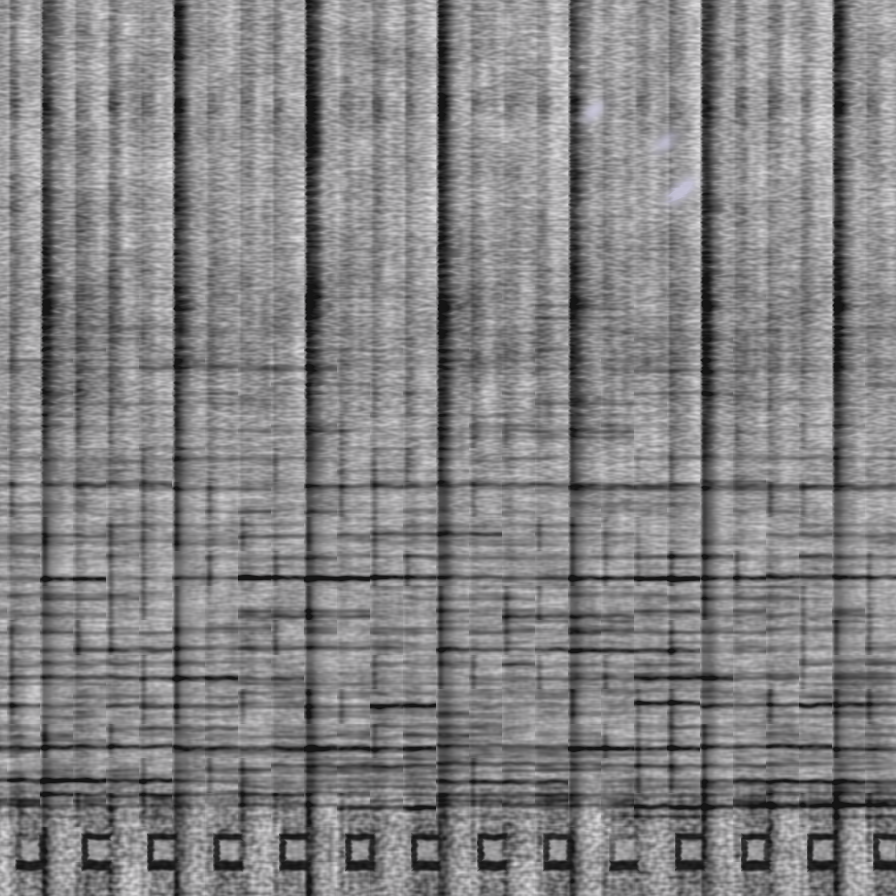
Reproduce this pattern procedurally as a Shadertoy shader.

```glsl
// Grey spectrogram: beat columns above, broken harmonic lines, a row of small boxes below.

const float BEAT = 0.1472;        // distance between dark columns
const float BEAT_START = 0.045;
const float BOX_PITCH = 0.0736;   // two boxes per beat
const float BOX_START = 0.017;
const int LINE_COUNT = 30;

float hash(vec2 p) {
    vec3 q = fract(p.xyx * vec3(0.1031, 0.1030, 0.0973));
    q += dot(q, q.yzx + 33.33);
    return fract((q.x + q.y) * q.z);
}

vec2 gradientAt(vec2 cell) {
    float angle = 6.2832 * hash(cell);
    return vec2(cos(angle), sin(angle));
}

float gradientNoise(vec2 p) {
    vec2 i = floor(p), f = p - i, e = vec2(1, 0);
    vec2 u = f * f * f * (f * (f * 6.0 - 15.0) + 10.0);
    float a = dot(gradientAt(i), f);
    float b = dot(gradientAt(i + e), f - e);
    float c = dot(gradientAt(i + e.yx), f - e.yx);
    float d = dot(gradientAt(i + 1.0), f - 1.0);
    return 1.4 * mix(mix(a, b, u.x), mix(c, d, u.x), u.y);
}

// Quick rise at zero, then a plateau and a slow fall.
float pulse(float d, float rise, float hold, float fall) {
    return smoothstep(0.0, rise, d) * (1.0 - smoothstep(hold, fall, d));
}

float bell(float d, float width) {
    return exp(-d * d / (width * width));
}

// Darkness of one harmonic, broken into notes of a few steps each.
float harmonic(vec2 p, float index, float stepId) {
    float level = 0.1 * pow(1.0654, index);
    float span = 2.0 + floor(4.0 * hash(vec2(index, 7.0)));
    float note = floor((stepId + 3.0 * index) / span);
    float loud = smoothstep(0.15, 0.85, hash(vec2(note + 50.0, index)));
    float shift = (hash(vec2(index, note + 90.0)) - 0.5) * 0.003;
    shift += 0.0015 * gradientNoise(vec2(p.x * 60.0, index * 5.3));
    float strong = step(mod(index, 4.0), 0.5), medium = step(mod(index, 2.0), 0.5);
    float strength = (0.15 + 0.08 * medium + 0.09 * strong) * loud + 0.06 * medium + 0.08 * strong;
    strength *= 0.7 + 0.45 * hash(vec2(stepId + 20.0, index));
    strength *= mix(1.15, 0.5, smoothstep(0.32, 0.6, level));
    return strength * bell(p.y - level - shift, 0.0033);
}

// Short faint dashes in even rows.
float dashes(vec2 p, float rows, float width, float stepId) {
    float row = floor(p.y * rows);
    float span = 1.0 + floor(4.0 * hash(vec2(row, rows)));
    float loud = hash(vec2(floor((stepId + row) / span) + 200.0, row));
    float center = 0.35 + 0.3 * hash(vec2(row, 5.0));
    return smoothstep(0.3, 1.0, loud) * bell(fract(p.y * rows) - center, width);
}

float bar(vec2 p, vec2 center, vec2 halfSize, float blur) {
    vec2 d = abs(p - center) - halfSize;
    return 1.0 - smoothstep(-blur, blur, max(d.x, d.y));
}

// Ink of the box outline, with worn top and right sides.
float noteBox(vec2 p, float id, float blur) {
    float top = smoothstep(-0.2, 0.35, hash(vec2(id, 31.0)));
    float right = smoothstep(0.2, 0.7, hash(vec2(id, 47.0)));
    float ink = bar(p, vec2(0.017, 0.034), vec2(0.016, 0.0055), blur);
    ink = max(ink, top * bar(p, vec2(0.017, 0.066), vec2(0.016, 0.0035), blur));
    ink = max(ink, top * 0.9 * bar(p, vec2(0.004, 0.05), vec2(0.0035, 0.019), blur));
    return max(ink, right * 0.85 * bar(p, vec2(0.03, 0.05), vec2(0.0033, 0.018), blur));
}

void mainImage(out vec4 fragColor, in vec2 fragCoord) {
    vec2 p = fragCoord / iResolution.y;
    float blur = max(0.0022, 0.75 / iResolution.y);
    float upper = smoothstep(0.3, 0.75, p.y), lower = 1.0 - smoothstep(0.3, 0.55, p.y);
    float beatPos = (p.x - BEAT_START) / BEAT;
    float stepId = floor(beatPos * 4.0);

    // Streaked grain, rougher toward the foot
    float fine = gradientNoise(p * vec2(110.0, 300.0));
    float rough = gradientNoise(p * vec2(140.0, 170.0) + 40.0);
    float grain = mix(fine, rough, 0.6 * lower);
    float streak = gradientNoise(p * vec2(38.0, 210.0) + 9.0);
    float column = gradientNoise(vec2(p.x * 75.0, p.y * 2.5));
    float tone = 0.64 + 0.12 * grain + 0.10 * streak + mix(0.06, 0.11, upper) * column;
    tone += 0.08 * gradientNoise(p * vec2(16.0, 24.0)) - 0.07 * bell(p.y - 0.64, 0.09);

    // Dark beats with ragged edges, and four softer steps per beat
    float beatDist = fract(beatPos) * BEAT + 0.0015 * grain;
    float stepDist = fract(beatPos * 4.0) * BEAT * 0.25;
    float beat = pulse(beatDist, 0.004, 0.004, 0.03 + 0.02 * streak);
    tone -= beat * mix(0.12, 0.32, smoothstep(0.3, 0.65, p.y)) * (1.0 + 0.7 * grain + 0.6 * streak);
    float stepDepth = mix(0.09, 0.16, upper) * mix(0.4, 1.2, hash(vec2(stepId, 3.0)));
    tone -= pulse(stepDist, 0.005, 0.008, 0.024) * (stepDepth + 0.13 * bell(p.y - 0.883, 0.014));
    tone -= 0.16 * pulse(beatDist, 0.004, 0.015, 0.045) * bell(p.y - 0.658, 0.006);
    tone += 0.07 * smoothstep(0.72, 0.97, fract(beatPos)) * upper;

    // Patches and upright strokes between the lines
    float patchTone = hash(vec2(stepId + 70.0, floor(p.y * 26.0)));
    tone += (1.0 - upper) * (0.08 * (patchTone - 0.5) - 0.17 * step(0.6, patchTone) * bell(stepDist - 0.005, 0.004));

    // Harmonics in a geometric series, with dashes among them
    float lines = 0.20 * lower * dashes(p, 52.0, 0.17, stepId);
    lines += 0.15 * (1.0 - smoothstep(0.55, 0.8, p.y)) * dashes(p, 83.0, 0.2, stepId);
    for (int i = 0; i < LINE_COUNT; i++) lines += harmonic(p, float(i), stepId);
    tone -= lines * smoothstep(0.075, 0.09, p.y) * (0.95 + 0.5 * grain);

    // Boxes along the foot, with their soft upright shadows
    float boxId = floor((p.x - BOX_START) / BOX_PITCH);
    vec2 boxPos = vec2(p.x - BOX_START - boxId * BOX_PITCH, p.y) + 0.0015 * vec2(streak, column);
    float foot = 1.0 - smoothstep(0.07, 0.15, p.y);
    tone -= foot * (0.17 * pulse(boxPos.x, 0.006, 0.03, 0.05) - 0.12 * rough);
    tone = mix(tone, 0.64 + 0.1 * grain, 0.8 * bar(boxPos, vec2(0.017, 0.051), vec2(0.01), 0.004));
    tone = mix(tone, 0.09 + 0.06 * grain, 0.95 * noteBox(boxPos, boxId, blur));

    // A few pale, faintly violet flecks
    float fleck = 0.0;
    for (float k = 0.0; k < 4.0; k++) {
        vec2 d = p - vec2(0.57, 0.78) - vec2(0.22, 0.2) * vec2(hash(vec2(k, 11.0)), hash(vec2(k, 23.0)));
        fleck += bell(length(vec2(d.x - 0.5 * d.y, d.y)) + 0.004 * grain, 0.011);
    }
    vec3 color = vec3(clamp(tone, 0.08, 0.85)) * vec3(1.0, 0.995, 1.003);
    fragColor = vec4(mix(color, vec3(0.8, 0.79, 0.88), min(0.8 * fleck, 0.85)), 1.0);
}
```
